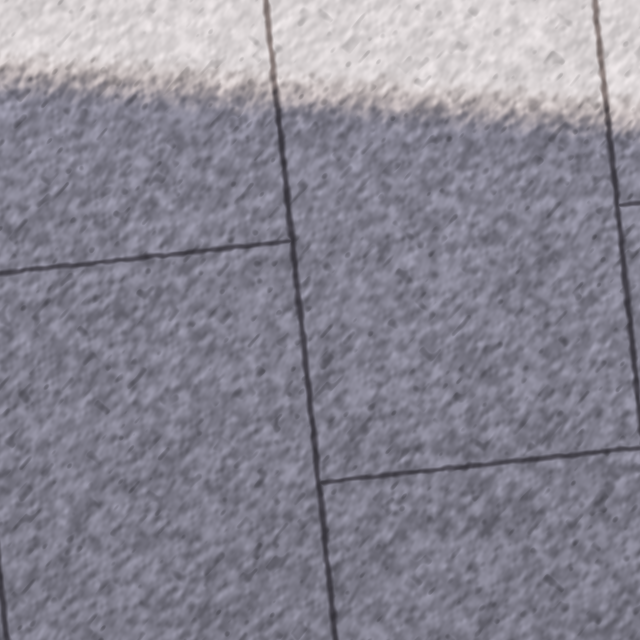
A WebGL 2 fragment shader for this texture:

```glsl
#version 300 es
precision highp float;
// Draws grainy stone paving slabs in staggered columns, shaded below a soft sunlit band.
uniform vec2 u_resolution;
out vec4 fragColor;

const vec3 SHADE = vec3(0.495, 0.490, 0.545);
const vec3 SUN = vec3(0.830, 0.808, 0.812);
const vec3 JOINT_SHADE = vec3(0.215, 0.205, 0.235);
const vec3 JOINT_SUN = vec3(0.47, 0.42, 0.41);
const vec3 WARM_EDGE = vec3(0.045, 0.010, -0.030);

const float TILT = 0.110;         // slope of both joint directions
const float COLUMN_WIDTH = 0.514;
const float COLUMN_START = 0.525;
const float SLAB_LENGTH = 0.780;
const float SLAB_START = 0.191;
const float STAGGER = 0.382;

float hash(vec2 p) {
    return fract(sin(dot(p, vec2(127.1, 311.7))) * 43758.5453);
}

float noise(vec2 p) {
    vec2 cell = floor(p);
    vec2 f = fract(p);
    f = f * f * (3.0 - 2.0 * f);
    float low = mix(hash(cell), hash(cell + vec2(1.0, 0.0)), f.x);
    float high = mix(hash(cell + vec2(0.0, 1.0)), hash(cell + vec2(1.0, 1.0)), f.x);
    return mix(low, high, f.y);
}

vec2 rotate(vec2 p, float angle) {
    float c = cos(angle);
    float s = sin(angle);
    return vec2(c * p.x + s * p.y, c * p.y - s * p.x);
}

// Rough stone surface, centred on zero, with a slight diagonal stretch
float stoneGrain(vec2 p) {
    vec2 q = rotate(p, 0.72);
    float coarse = noise(q * vec2(62.0, 108.0));
    float fine = noise(rotate(q, 0.35) * vec2(115.0, 175.0) + 31.0);
    float broad = noise(p * 17.0 + 9.0);
    return 0.58 * coarse + 0.34 * fine + 0.08 * broad - 0.5;
}

// Sparse dark hollows in the surface
float pits(vec2 p) {
    float n = noise(rotate(p, 0.85) * vec2(58.0, 92.0) + 73.0);
    return smoothstep(0.74, 0.98, n);
}

// Distance to the nearest multiple of a period
float repeatDistance(float x, float period) {
    return abs(fract(x / period + 0.5) - 0.5) * period;
}

// Soft line with a ragged, slightly varying thickness
float softLine(float distanceToLine, float halfWidth, float raggedness) {
    float radius = halfWidth * (0.75 + 0.5 * raggedness);
    return 1.0 - smoothstep(radius * 0.15, radius * 1.5, distanceToLine);
}

// Long joints and the staggered cross joints between them
float slabJoints(vec2 p) {
    float across = p.x + TILT * p.y - COLUMN_START;
    float along = p.y - TILT * p.x - SLAB_START;
    float column = floor(across / COLUMN_WIDTH);
    float wobble = 0.0028 * (noise(p * 70.0 + 5.0) - 0.5);
    float ragged = noise(p * 95.0 + 40.0);
    float offset = STAGGER * mod(column, 2.0);
    float longJoint = softLine(repeatDistance(across + wobble, COLUMN_WIDTH), 0.0054, ragged);
    float crossJoint = softLine(repeatDistance(along - offset + wobble, SLAB_LENGTH), 0.0045, ragged);
    return max(longJoint, crossJoint * 0.88);
}

// Sunlit fraction above a sloping, blurred shadow edge
float sunlight(vec2 p, float grain) {
    float edge = 0.882 - 0.070 * p.x;
    return smoothstep(-0.038, 0.048, p.y - edge + 0.035 * grain);
}

void main() {
    vec2 uv = gl_FragCoord.xy / u_resolution;
    float grain = stoneGrain(uv);
    float sun = sunlight(uv, grain);

    // Stone tone, with a warm fringe along the shadow edge
    vec3 stone = mix(SHADE, SUN, sun);
    stone += WARM_EDGE * 4.0 * sun * (1.0 - sun) * 0.6;
    stone *= mix(0.965, 1.02, smoothstep(0.0, 0.7, uv.y));

    // Surface relief, gentler in full light
    stone *= 1.0 + grain * mix(0.60, 0.26, sun);
    stone *= 1.0 - pits(uv) * mix(0.20, 0.13, sun);

    // Dark gaps between slabs
    vec3 jointColor = mix(JOINT_SHADE, JOINT_SUN, sun) * (1.0 + 0.5 * grain);
    vec3 color = mix(stone, jointColor, slabJoints(uv) * 0.88);
    fragColor = vec4(clamp(color, 0.0, 1.0), 1.0);
}
```
